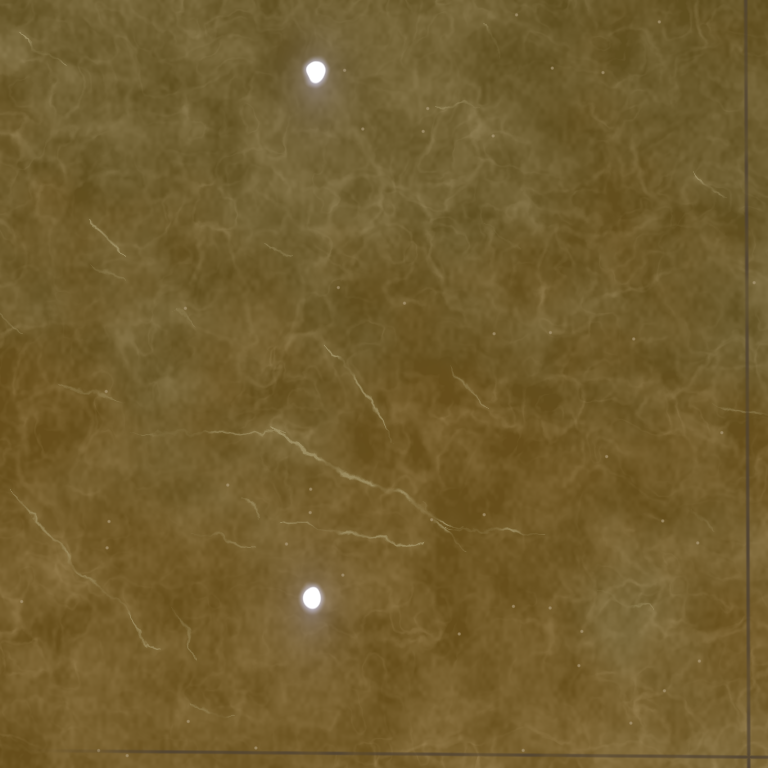
Give the GLSL for this texture, as a Shadertoy shader.

```glsl
// Polished brown marble tile with pale veins, two lamp reflections and dark joints.

float hash(vec2 p) {
    vec3 q = fract(p.xyx * vec3(0.1031, 0.1030, 0.0973));
    q += dot(q, q.yzx + 33.33);
    return fract((q.x + q.y) * q.z);
}

float noise(vec2 p) {
    vec2 i = floor(p), f = fract(p);
    f = f * f * (3.0 - 2.0 * f);
    return mix(mix(hash(i), hash(i + vec2(1, 0)), f.x),
               mix(hash(i + vec2(0, 1)), hash(i + vec2(1, 1)), f.x), f.y);
}

float fbm(vec2 p) {
    float sum = 0.0, amp = 0.5;
    for (int i = 0; i < 5; i++) {
        sum += amp * noise(p);
        p = mat2(1.6, 1.2, -1.2, 1.6) * p + 17.3;
        amp *= 0.5;
    }
    return sum / 0.97;
}

// Thin threads along the middle level of the noise
float threads(vec2 p, float width) {
    return smoothstep(width, 0.0, abs(2.0 * noise(p) - 1.0));
}

// Vein from a to b, thinning toward both ends
float vein(vec2 p, vec2 a, vec2 b, float width) {
    vec2 d = b - a;
    float t = clamp(dot(p - a, d) / dot(d, d), 0.0, 1.0);
    float dist = length(p - a - d * t);
    float taper = 0.4 + 2.4 * t * (1.0 - t);
    return smoothstep(width * taper, 0.0, dist) + 0.25 * exp(-dist / (width * 2.0));
}

// Soft glow, longer below the lamp, with a hard white core
vec3 addLamp(vec3 color, vec2 p, vec2 center, float px) {
    vec2 d = p - center;
    float glow = exp(-length((d + vec2(0.0, 0.012)) * vec2(1.0, 0.68)) / 0.022);
    color = mix(color, vec3(0.60, 0.55, 0.56), 0.75 * glow);
    float core = length(d * vec2(1.05, 0.9)) + 0.003 * (noise(p * 90.0) - 0.5);
    color = mix(color, vec3(0.80, 0.79, 0.88), 0.7 * smoothstep(0.021, 0.010, core));
    return mix(color, vec3(1.0), smoothstep(0.0125 + px, 0.0125 - px, core));
}

void mainImage(out vec4 fragColor, in vec2 fragCoord) {
    vec2 uv = fragCoord / iResolution.xy;
    float px = 1.0 / iResolution.y;
    vec2 warp = vec2(fbm(uv * 9.0), fbm(uv * 9.0 + 41.0)) - 0.5;
    vec2 ripple = vec2(fbm(uv * 38.0 + 7.0), fbm(uv * 38.0 + 83.0)) - 0.5;
    vec2 p = uv + 0.07 * warp + 0.022 * ripple;

    // Cloudy body, dark pockets and fine grain
    float cloud = fbm(uv * 5.0 + 3.0);
    float tone = 0.39 + 0.75 * (cloud - 0.5) + 0.75 * (fbm(p * 24.0 + 11.0) - 0.5);
    tone += 0.28 * (noise(uv * vec2(170.0, 125.0)) - 0.5);
    tone -= 0.16 * smoothstep(0.58, 0.80, noise(p * 17.0 + 61.0));

    // Web of crossing threads at three scales
    float web = 0.0;
    for (int i = 0; i < 3; i++) {
        float k = float(i);
        web += threads(p * (15.0 + 16.0 * k) + 29.0 * k, 0.20 + 0.08 * k) * (0.5 - 0.1 * k);
    }
    tone += 0.42 * web * (0.35 + 1.1 * noise(uv * 11.0 + 5.0));
    tone += 0.09 * smoothstep(0.6, 0.0, uv.y) - 0.03;
    vec3 color = mix(vec3(0.385, 0.305, 0.115), vec3(0.525, 0.445, 0.265), clamp(tone, 0.0, 1.25));

    // Olive tint above, warmer below and to the left
    float olive = smoothstep(0.1, 0.9, uv.y + 0.25 * (uv.x - 0.5) + 1.2 * (cloud - 0.5));
    color += mix(vec3(0.018, 0.002, -0.010), vec3(-0.012, 0.003, 0.010), olive);

    // Long branching vein, then short scattered ones
    vec2 v = uv + 0.035 * warp + 0.022 * ripple;
    float veins = 0.6 * vein(v, vec2(0.17, 0.44), vec2(0.37, 0.425), 0.003);
    veins = max(veins, vein(v, vec2(0.35, 0.43), vec2(0.60, 0.315), 0.0045));
    veins = max(veins, 0.8 * vein(v, vec2(0.58, 0.315), vec2(0.72, 0.305), 0.003));
    veins = max(veins, 0.8 * vein(v, vec2(0.36, 0.32), vec2(0.55, 0.29), 0.0035));
    veins = max(veins, 0.7 * vein(v, vec2(0.01, 0.36), vec2(0.20, 0.16), 0.0035));
    veins = max(veins, 0.8 * vein(v, vec2(0.43, 0.55), vec2(0.51, 0.42), 0.0035));
    for (int i = 0; i < 20; i++) {
        float k = float(i);
        vec2 mid = vec2(hash(vec2(k, 3.0)), hash(vec2(k, 19.0)));
        float angle = -0.65 + 1.1 * (hash(vec2(k, 37.0)) - 0.5);
        vec2 arm = vec2(cos(angle), sin(angle)) * (0.015 + 0.035 * hash(vec2(k, 53.0)));
        veins = max(veins, (0.35 + 0.5 * hash(vec2(k, 71.0))) * vein(v, mid - arm, mid + arm, 0.0032));
    }
    veins *= 0.25 + 0.75 * smoothstep(0.25, 0.70, noise(uv * 42.0 + 13.0));
    color = mix(color, vec3(0.66, 0.61, 0.44), 0.75 * clamp(veins, 0.0, 1.0));

    // Sparse pale specks
    vec2 cell = floor(uv * 26.0);
    vec2 offset = 0.25 + 0.5 * vec2(hash(cell + 5.0), hash(cell + 91.0));
    float speck = smoothstep(0.08, 0.02, length(fract(uv * 26.0) - offset));
    color = mix(color, vec3(0.68, 0.61, 0.48), 0.7 * speck * step(0.95, hash(cell + 150.0)));

    // Joints at the right and bottom tile edges
    float wear = 0.45 + 0.5 * noise(uv * 32.0);
    float upright = smoothstep(0.0025 + px, 0.0005, abs(uv.x - 0.973 + 0.004 * (uv.y - 0.5)));
    float level = smoothstep(0.0022 + px, 0.0005, abs(uv.y - 0.023 + 0.009 * uv.x));
    level *= smoothstep(0.02, 0.25, uv.x);
    color = mix(color, vec3(0.31, 0.26, 0.20), wear * max(upright, level));

    color = addLamp(color, uv, vec2(0.411, 0.907), px);
    color = addLamp(color, uv, vec2(0.406, 0.221), px);
    fragColor = vec4(color, 1.0);
}
```
